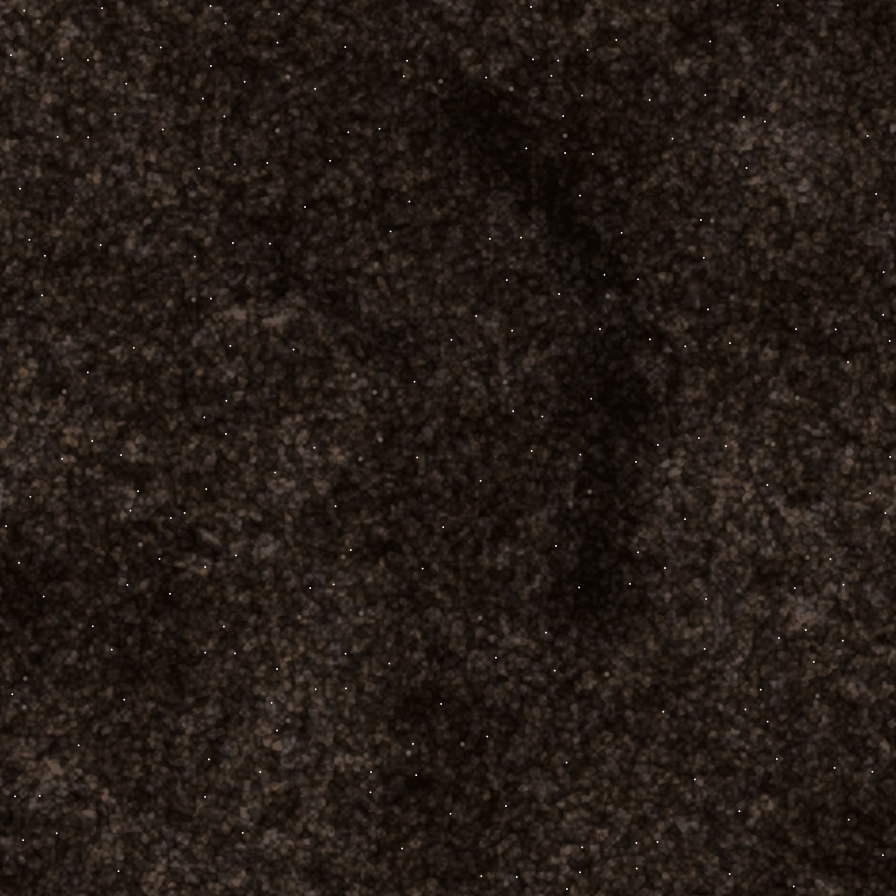
A three.js fragment shader for this texture:

```glsl
// Dark crumbly soil with soft furrows, pale clods and sparse mineral specks.
varying vec2 vUv;

float hash(vec2 p) {
  vec3 q = fract(p.xyx * 0.1031);
  q += dot(q, q.yzx + 33.33);
  return fract((q.x + q.y) * q.z);
}

vec2 hash2(vec2 p) {
  return vec2(hash(p), hash(p + 57.3));
}

float noise(vec2 p) {
  vec2 i = floor(p), f = fract(p);
  f = f * f * (3.0 - 2.0 * f);
  return mix(mix(hash(i), hash(i + vec2(1.0, 0.0)), f.x),
             mix(hash(i + vec2(0.0, 1.0)), hash(i + 1.0), f.x), f.y);
}

float fbm(vec2 p) {
  float sum = 0.0, amp = 0.5;
  for (int i = 0; i < 4; i++) {
    sum += amp * noise(p);
    p = mat2(1.6, 1.2, -1.2, 1.6) * p + 7.1;
    amp *= 0.5;
  }
  return sum / 0.9375;
}

// Soft Voronoi grains: x is the grain tone, y the squared distance to its core.
vec2 crumbs(vec2 p) {
  vec2 cell = floor(p);
  float total = 0.0, tone = 0.0;
  for (int y = -1; y <= 1; y++) {
    for (int x = -1; x <= 1; x++) {
      vec2 id = cell + vec2(float(x), float(y));
      vec2 d = id + hash2(id) - p;
      float weight = exp(-14.0 * dot(d, d));
      total += weight;
      tone += weight * hash(id + 19.7);
    }
  }
  return vec2(tone / total, -log(total) / 14.0);
}

// Soft dark band along the segment from a to b.
float furrow(vec2 p, vec2 a, vec2 b, float width) {
  vec2 ab = b - a;
  vec2 d = p - a - ab * clamp(dot(p - a, ab) / dot(ab, ab), 0.0, 1.0);
  return exp(-dot(d, d) / (width * width));
}

// Scattered clods, lit on the body and shaded just above.
float clods(vec2 uv) {
  vec2 p = uv * 11.0, cell = floor(p);
  float light = 0.0;
  for (int y = -1; y <= 1; y++) {
    for (int x = -1; x <= 1; x++) {
      vec2 id = cell + vec2(float(x), float(y));
      vec2 d = p - id - hash2(id + 81.0);
      float size = mix(0.1, 0.25, hash(id + 5.0));
      float present = step(0.6, hash(id + 33.0));
      float body = 1.0 - smoothstep(0.4, 1.3, length(d) / size);
      float shade = 1.0 - smoothstep(0.3, 1.5, length(d - vec2(0.03, size * 1.3)) / size);
      light += present * (0.42 * body - 0.35 * shade * (1.0 - body));
    }
  }
  return light;
}

// One bright point in some cells of a grid.
float specks(vec2 uv, float count, float share, float radius) {
  vec2 id = floor(uv * count);
  vec2 center = (id + 0.1 + 0.8 * hash2(id + count)) / count;
  float present = step(1.0 - share, hash(id + 2.0 * count));
  return present * (1.0 - smoothstep(radius * 0.25, radius, length(uv - center)));
}

void main() {
  vec2 uv = vUv;
  vec2 warp = vec2(fbm(uv * 14.0), fbm(uv * 14.0 + 40.0)) - 0.5;
  vec2 bent = uv + 0.06 * warp;

  // Grain relief, from fine grit up to broad patches
  vec2 fine = crumbs(uv * 115.0 + warp * 2.0);
  vec2 coarse = crumbs(uv * 50.0 + warp * 3.0);
  float relief = 0.8 * (fine.x - 0.5) - 0.8 * (fine.y - 0.12);
  relief += 0.42 * (coarse.x - 0.5) - 0.4 * (coarse.y - 0.12);
  relief += 0.75 * (noise(uv * 235.0) - 0.5);
  relief += 1.1 * (fbm(uv * 6.0 + 3.0) - 0.5);
  relief += clods(uv + 0.018 * warp);

  // Furrows: a long one right of the middle and a faint one to the left
  float dark = furrow(bent, vec2(0.52, 0.86), vec2(0.64, 0.74), 0.045);
  dark = max(dark, furrow(bent, vec2(0.64, 0.74), vec2(0.7, 0.52), 0.05));
  dark = max(dark, furrow(bent, vec2(0.7, 0.52), vec2(0.67, 0.33), 0.04));
  dark = max(dark, 0.6 * furrow(bent, vec2(0.27, 0.75), vec2(0.43, 0.61), 0.035));
  relief -= 0.6 * dark;

  // Brown ramp, with some grains greyer or warmer
  float tone = clamp(0.146 * exp(relief), 0.05, 0.36);
  vec3 soil = mix(vec3(0.09, 0.06, 0.04), vec3(0.27, 0.22, 0.19), (tone - 0.09) / 0.18);
  float warmth = noise(uv * 75.0 + 11.0) - 0.5 - 0.4 * dark;
  soil *= 1.0 + warmth * vec3(0.08, 0.0, -0.2);

  // Dull grit and tiny glinting points
  soil = mix(soil, vec3(0.5, 0.46, 0.41), 0.7 * specks(uv, 17.0, 0.12, 0.004));
  soil = mix(soil, vec3(0.9, 0.88, 0.85), specks(uv, 25.0, 0.32, 0.0017));
  gl_FragColor = vec4(max(soil, 0.0), 1.0);
}
```
